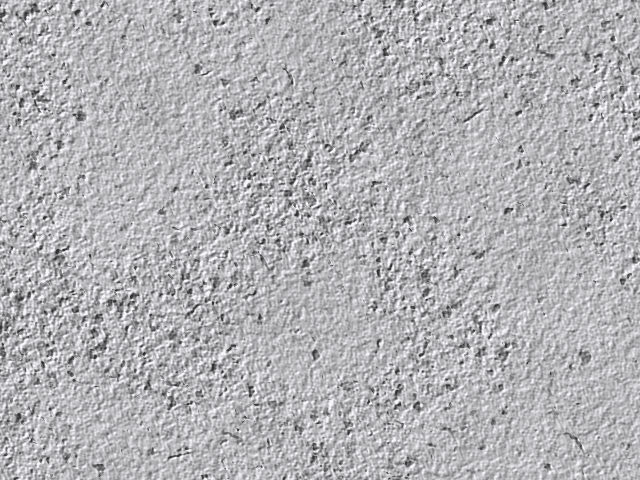
Reproduce this texture procedurally as a Shadertoy shader.

```glsl
const vec3  STONE_TINT    = vec3(1.0, 0.996, 1.012);
const float BASE_TONE     = 0.722;
const float RELIEF_GAIN   = 0.56;
const float CAVITY_SHADE  = 0.27;
const float SPECK_SHADE   = 0.17;
const float MOTTLE        = 0.05;
const vec2  TO_LIGHT      = vec2(-0.8, 0.6);
const float LIGHT_STEP    = 0.0052;  // sampling distance for the slope
const float GRAIN_FREQ    = 58.0;
const float SPECK_FREQ    = 88.0;
const float PATCH_FREQ    = 3.2;
const float PIT_FREQ      = 30.0;
const float PORE_FREQ     = 58.0;
const float SCRATCH_FREQ  = 5.0;
const float SCRATCH_WIDTH = 0.0050;
const float RAGGED_FREQ   = 105.0;
const float RAGGEDNESS    = 0.011;

// Integer hash: three random values per cell
vec3 hash3(vec2 cell, uint seed) {
    uvec3 v = uvec3(uvec2(ivec2(cell)), seed) * 1664525u + 1013904223u;
    v.x += v.y * v.z; v.y += v.z * v.x; v.z += v.x * v.y;
    v ^= v >> 16u;
    v.x += v.y * v.z; v.y += v.z * v.x; v.z += v.x * v.y;
    return vec3(v >> 8u) / 16777216.0;
}

float noise(vec2 p, uint seed) {
    vec2 c = floor(p), f = fract(p);
    f = f * f * (3.0 - 2.0 * f);
    vec2 right = vec2(1.0, 0.0), up = vec2(0.0, 1.0);
    return mix(mix(hash3(c, seed).x, hash3(c + right, seed).x, f.x),
               mix(hash3(c + up, seed).x, hash3(c + 1.0, seed).x, f.x), f.y);
}

mat2 rotation(float a) {
    return mat2(cos(a), sin(a), -sin(a), cos(a));
}

// Broad areas of worn (0) and broken (1) surface
float wear(vec2 p) {
    float n = 0.62 * noise(p * PATCH_FREQ, 1u)
            + 0.38 * noise(rotation(0.6) * p * PATCH_FREQ * 2.7, 2u);
    return smoothstep(0.22, 0.78, n);
}

// Fine sandy relief, each octave turned to hide the lattice
float grain(vec2 p) {
    float sum = 0.0, amp = 0.46;
    vec2 q = p * GRAIN_FREQ;
    for (uint i = 0u; i < 3u; i++) {
        q = rotation(0.9) * q;
        sum += amp * noise(q, 10u + i);
        q *= 1.95;
        amp *= 1.06;
    }
    return sum;
}

// Tiny shaded gaps between the grains
float specks(vec2 p, float worn) {
    float n = 0.65 * noise(rotation(0.4) * p * SPECK_FREQ, 15u)
            + 0.35 * noise(rotation(1.1) * p * SPECK_FREQ * 2.1, 16u);
    float limit = mix(0.70, 0.58, worn);
    return smoothstep(limit, limit + 0.18, n);
}

// Crumbling holes, one candidate per cell
float pits(vec2 p, float freq, float density, float crumble, uint seed) {
    vec2 q = p * freq, home = floor(q);
    float mask = 0.0;
    for (int y = -1; y <= 1; y++)
    for (int x = -1; x <= 1; x++) {
        vec2 cell = home + vec2(x, y);
        vec3 place = hash3(cell, seed), kind = hash3(cell, seed + 1u);
        if (kind.x > density) continue;
        float radius = mix(0.16, 0.42, kind.y * kind.y);
        vec2 d = rotation(kind.z * 3.14) * (q - cell - place.xy);
        d.y *= 1.0 + 0.5 * place.z;
        float reach = length(d) / radius + crumble;
        mask = max(mask, 1.0 - smoothstep(0.4, 1.2, reach));
    }
    return mask;
}

// Short bent marks: positive for grooves, negative for pale ridges
float scratches(vec2 p) {
    vec2 q = p * SCRATCH_FREQ, home = floor(q);
    float mark = 0.0;
    for (int y = -1; y <= 1; y++)
    for (int x = -1; x <= 1; x++) {
        vec2 cell = home + vec2(x, y);
        vec3 place = hash3(cell, 40u), kind = hash3(cell, 41u);
        if (kind.x > 0.7) continue;
        float angle = (place.z < 0.6 ? -0.7 : 0.6) + (kind.y - 0.5) * 0.8;
        vec2 d = (q - cell - place.xy) * rotation(angle);
        d.y += (kind.z - 0.5) * 5.0 * d.x * d.x;
        float reach = mix(0.07, 0.20, kind.z);
        float taper = 1.0 - smoothstep(0.3, 1.0, abs(d.x) / reach);
        float width = SCRATCH_WIDTH * SCRATCH_FREQ * mix(0.7, 1.3, kind.y);
        float line = taper * (1.0 - smoothstep(width * 0.2, width, abs(d.y)));
        mark += kind.x < 0.42 ? line : -0.6 * line;
    }
    return clamp(mark, -1.0, 1.0);
}

// All hollows together; negative values stand proud
float cavity(vec2 p, float worn) {
    vec2 rough = vec2(noise(p * RAGGED_FREQ, 20u), noise(p * RAGGED_FREQ, 21u)) - 0.5;
    vec2 q = p + rough * RAGGEDNESS;
    float crumble = 0.9 * (noise(rotation(0.7) * p * RAGGED_FREQ * 1.6, 22u) - 0.5);
    float hole = pits(q, PIT_FREQ, mix(0.04, 0.58, worn), crumble, 30u);
    float pore = pits(q, PORE_FREQ, mix(0.06, 0.36, worn), crumble, 34u);
    float mark = scratches(p + rough * RAGGEDNESS * 0.6);
    return max(hole, 0.7 * pore) + mark * (1.0 - hole) * (1.0 - 0.5 * crumble);
}

void mainImage(out vec4 fragColor, in vec2 fragCoord) {
    vec2 p = fragCoord / iResolution.y;
    vec2 lit = p + TO_LIGHT * LIGHT_STEP;
    float worn = wear(p);

    // Slope towards the light, stronger where the surface is broken
    float hollow = cavity(p, worn);
    float grainSlope = (grain(p) - grain(lit)) * mix(0.78, 1.2, worn);
    float hollowSlope = 0.32 * (cavity(lit, worn) - hollow);

    float tone = BASE_TONE + RELIEF_GAIN * (grainSlope + hollowSlope);
    tone -= CAVITY_SHADE * max(hollow, 0.0) - 0.08 * max(-hollow, 0.0);
    tone -= SPECK_SHADE * specks(p, worn) * (1.0 - clamp(hollow, 0.0, 1.0));
    tone += MOTTLE * (noise(p * 9.0, 50u) - 0.5);
    fragColor = vec4(clamp(tone, 0.2, 0.97) * STONE_TINT, 1.0);
}
```
